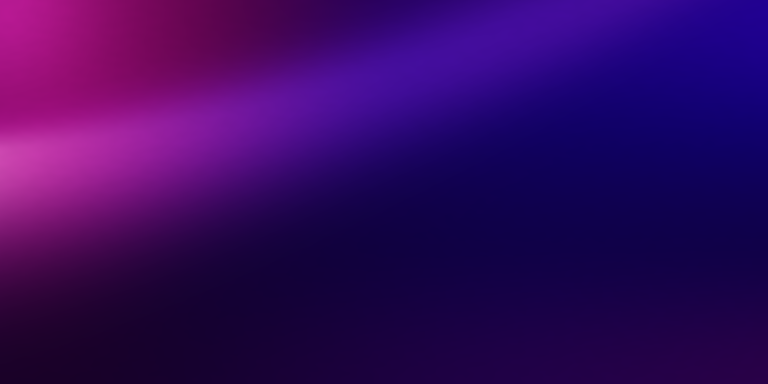
Write a Shadertoy shader that draws this background.

```glsl
// A curved beam of light, pink at the left and violet at the upper right,
// over a deep blue field. The signed height above a parabolic ridge drives
// an asymmetric Gaussian glow; gradient noise adds a faint cloudy grain.

#define RIDGE vec3(0.60, 0.20, 0.42)   // height, slope, curvature
#define WIDTH_BELOW vec2(0.29, -0.18)  // soft side: start, change along x
#define WIDTH_ABOVE vec2(0.09, 0.08)   // crisp side: start, change along x
#define VIOLET vec3(0.26, 0.045, 0.61)
#define PINK vec3(0.70, 0.07, 0.59)
#define HOT_TINT vec3(0.10, 0.21, 0.10)
#define MAGENTA vec3(0.53, 0.03, 0.40)
#define INDIGO vec3(0.14, 0.00, 0.38)
#define CORNER_TINT vec3(0.19, 0.07, 0.18)
#define GRAIN 0.018

float gauss(float t) { return exp(-t * t); }

// Falls smoothly from 1 at a to 0 at b
float fade(float a, float b, float t) { return 1.0 - smoothstep(a, b, t); }

vec2 hashGradient(vec2 cell) {
    vec3 q = fract(cell.xyx * vec3(0.1031, 0.1030, 0.0973));
    q += dot(q, q.yzx + 33.33);
    float angle = 6.2832 * fract((q.x + q.y) * q.z);
    return vec2(cos(angle), sin(angle));
}

float gradientNoise(vec2 p) {
    vec2 i = floor(p), f = fract(p);
    vec2 u = f * f * f * (f * (f * 6.0 - 15.0) + 10.0);
    vec2 e = vec2(0.0, 1.0);
    float a = dot(hashGradient(i), f);
    float b = dot(hashGradient(i + e.yx), f - e.yx);
    float c = dot(hashGradient(i + e.xy), f - e.xy);
    float d = dot(hashGradient(i + e.yy), f - e.yy);
    return mix(mix(a, b, u.x), mix(c, d, u.x), u.y);
}

// Dark field below the beam: blue to the right, plum along the bottom
vec3 lowerField(vec2 uv) {
    float red = 0.06 + 0.03 * fade(0.0, 0.3, uv.x)
              + uv.x * (0.10 * fade(0.0, 0.4, uv.y)
                      + 0.07 * smoothstep(0.6, 1.0, uv.y));
    float blue = 0.15 + 0.13 * smoothstep(0.0, 0.75, uv.x)
               + 0.29 * uv.x * smoothstep(0.3, 1.0, uv.y);
    return vec3(red, 0.004, blue);
}

// Magenta field above the beam, brightest in the upper left corner
vec3 upperField(vec2 uv) {
    vec3 color = mix(MAGENTA, INDIGO, smoothstep(0.05, 0.55, uv.x));
    color.b -= 0.09 * gauss((uv.x - 0.32) / 0.17);
    float corner = gauss(uv.x / 0.12) * gauss((1.0 - uv.y) / 0.25);
    return color + CORNER_TINT * corner;
}

void mainImage(out vec4 fragColor, in vec2 fragCoord) {
    vec2 uv = fragCoord / iResolution.xy;

    // Signed height above the ridge and the glow around it
    float height = uv.y - dot(RIDGE, vec3(1.0, uv.x, uv.x * uv.x));
    vec2 span = height > 0.0 ? WIDTH_ABOVE : WIDTH_BELOW;
    float glow = gauss(height / (span.x + span.y * uv.x));

    // Fields, beam and hot core
    vec3 color = mix(lowerField(uv), upperField(uv),
                     smoothstep(-0.05, 0.05, height));
    vec3 beam = mix(PINK, VIOLET, smoothstep(0.0, 0.55, uv.x));
    color = mix(color, beam, glow);
    color += HOT_TINT * exp(-6.0 * uv.x) * glow * glow * glow;

    // Faint grain, stretched along the beam
    vec2 grainPos = vec2(uv.x * 2.0 + uv.y, uv.y * 2.0 - uv.x) * 24.0;
    color *= 1.0 + GRAIN * gradientNoise(grainPos);

    fragColor = vec4(clamp(color, 0.0, 1.0), 1.0);
}
```
